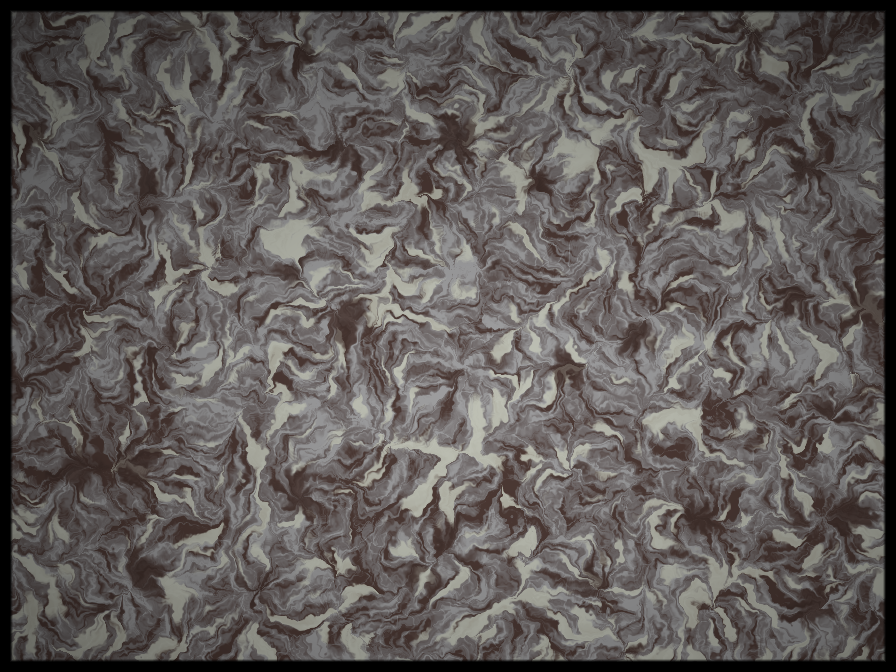
A WebGL 2 fragment shader for this texture:

```glsl
#version 300 es
precision highp float;

#define CELLS 5.6          // radial cells per canvas height
#define STEPS 7            // streamline steps each way
#define STRIDE 0.0050      // streamline step length
#define SWIRL 4.2          // bending of fibres away from cell cores
#define BORDER 0.0172      // frame width
#define VIGNETTE 1.4
#define BROWN vec3(0.300, 0.225, 0.205)
#define LILAC vec3(0.455, 0.430, 0.430)
#define PALE vec3(0.615, 0.615, 0.620)
#define CREAM vec3(0.765, 0.775, 0.720)

uniform vec2 u_resolution;
out vec4 fragColor;

vec2 hash2(vec2 p) {
    vec3 q = fract(p.xyx * vec3(0.1031, 0.1030, 0.0973));
    q += dot(q, q.yzx + 33.33);
    return fract((q.xx + q.yz) * q.zy);
}

// Two independent channels of value noise
vec2 noise2(vec2 p) {
    vec2 i = floor(p), f = fract(p);
    f = f * f * (3.0 - 2.0 * f);
    vec2 low = mix(hash2(i), hash2(i + vec2(1, 0)), f.x);
    vec2 high = mix(hash2(i + vec2(0, 1)), hash2(i + vec2(1, 1)), f.x);
    return mix(low, high, f.y);
}

// xy: fibre direction, z: closeness to a dark cell core
vec3 flowField(vec2 p) {
    vec2 g = p * CELLS, cell = floor(g), pull = vec2(0.0);
    float core = 0.0, near = 0.0;
    for (int y = -1; y <= 1; y++)
    for (int x = -1; x <= 1; x++) {
        vec2 id = cell + vec2(x, y);
        vec2 rnd = hash2(id + 40.0);
        vec2 d = g - id - 0.5 - 0.85 * (rnd - 0.5);
        float r2 = dot(d, d);
        pull += d * exp(-5.0 * r2);
        near = max(near, exp(-9.0 * r2));
        core = max(core, (0.40 + 0.65 * fract(rnd.x * 17.0 + rnd.y)) * exp(-32.0 * r2));
    }
    float turn = SWIRL * (noise2(p * 9.0 + 3.0).x - 0.5) * (1.0 - near)
               + 1.8 * (noise2(p * 30.0).y - 0.5);
    float c = cos(turn), s = sin(turn);
    pull = mat2(c, s, -s, c) * pull;
    return vec3(pull / (length(pull) + 1e-5), core);
}

// Fine, medium and broad grains
vec3 grains(vec2 p) {
    return vec3(noise2(p * 240.0).x, noise2(p * 135.0 + 9.0).x, noise2(p * 92.0 + 21.0).y);
}

// Grains smeared along the streamline through p
vec3 fibres(vec2 p) {
    vec3 sum = grains(p);
    float total = 1.0;
    for (int side = -1; side <= 1; side += 2) {
        vec2 q = p;
        for (int i = 1; i <= STEPS; i++) {
            q += flowField(q).xy * STRIDE * float(side);
            float w = 1.0 - float(i) / float(STEPS + 1);
            sum += w * grains(q);
            total += w;
        }
    }
    return sum / total;
}

void main() {
    vec2 uv = gl_FragCoord.xy / u_resolution;
    vec2 p = gl_FragCoord.xy / u_resolution.y;

    // Ragged fibre edges
    vec2 w = p + 0.014 * (noise2(p * 38.0) - 0.5) + 0.009 * (noise2(p * 85.0) - 0.5)
           + 0.005 * (noise2(p * 190.0) - 0.5);
    vec3 fibre = fibres(w);
    float core = flowField(w).z;
    float patches = noise2(p * 13.0 + 5.0).x - 0.5;

    // Ground tone with thin pale lace
    vec2 crumple = w + 0.02 * (noise2(w * 60.0 + 7.0) - 0.5);
    float lace = 1.0 - smoothstep(0.0, 0.16, abs(noise2(crumple * 62.0).x - 0.5));
    float vein = 1.0 - smoothstep(0.0, 0.045, abs(fibre.y - 0.52));
    float tone = 0.51 + 1.0 * (fibre.x - 0.5) + 0.75 * (fibre.y - 0.5)
               + 0.15 * patches + 0.08 * (vein - 0.4) + 0.10 * (lace - 0.45);
    vec3 color = mix(BROWN, LILAC, smoothstep(0.26, 0.47, tone));
    color = mix(color, PALE, smoothstep(0.45, 0.67, tone));

    // Brown cores with ragged arms
    float dark = smoothstep(0.28, 0.72, core + 2.2 * (0.5 - fibre.y) * smoothstep(0.0, 0.25, core));
    color = mix(color, BROWN * (0.92 + 0.6 * (fibre.x - 0.5)), 0.85 * dark);

    // Cream ridges
    float ridge = smoothstep(0.565, 0.655, fibre.z + 0.25 * (fibre.x - 0.5) + 0.06 * patches);
    color = mix(color, CREAM, 0.85 * ridge * (1.0 - 0.7 * dark));

    // Uneven lighting and black frame
    vec2 offAxis = uv - vec2(0.54, 0.42);
    color *= exp(-VIGNETTE * dot(offAxis, offAxis));
    vec2 inset = min(p, vec2(u_resolution.x / u_resolution.y, 1.0) - p);
    color *= smoothstep(BORDER - 0.003, BORDER + 0.003, min(inset.x, inset.y));
    fragColor = vec4(color, 1.0);
}
```
